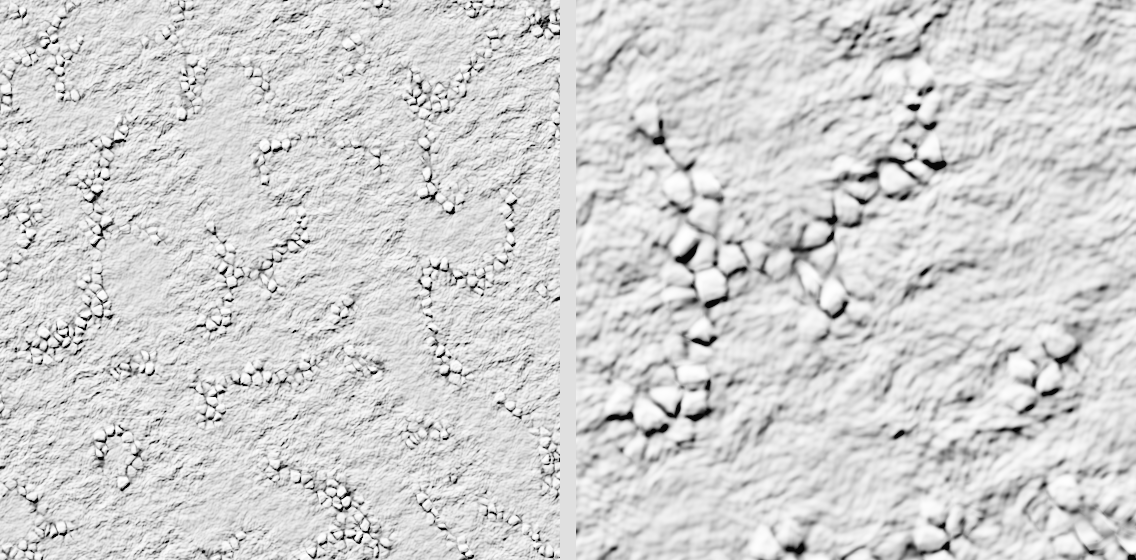
Left, the full canvas; right, a detail of the centre.
A three.js fragment shader for this texture map:

```glsl
// Pale rough stone relief with diagonal grain and winding chains of angular pebbles.
varying vec2 vUv;

vec2 hash2(vec2 p) {
  vec3 q = fract(vec3(p.xyx) * vec3(0.1031, 0.1030, 0.0973));
  q += dot(q, q.yzx + 33.33);
  return fract((q.xx + q.yz) * q.zy);
}

float slopeAt(vec2 cell, vec2 offset) {
  float angle = 6.2832 * hash2(cell + 71.0).x;
  return dot(vec2(cos(angle), sin(angle)), offset);
}

// Gradient noise, roughly -0.7 to 0.7
float noise(vec2 p) {
  vec2 i = floor(p), f = fract(p);
  vec2 u = f * f * f * (f * (f * 6.0 - 15.0) + 10.0);
  vec2 r = vec2(1.0, 0.0);
  return mix(mix(slopeAt(i, f), slopeAt(i + r, f - r), u.x),
             mix(slopeAt(i + r.yx, f - r.yx), slopeAt(i + 1.0, f - 1.0), u.x), u.y);
}

// Grain stretched along a rising diagonal
float groundHeight(vec2 p) {
  p += 0.006 * vec2(noise(p * 25.0 + 4.0), noise(p * 25.0 + 57.0));
  vec2 q = vec2(dot(p, vec2(0.82, 0.57)) * 20.0, dot(p, vec2(-0.57, 0.82)) * 30.0);
  float height = 0.0, amp = 0.75;
  for (int i = 0; i < 4; i++) {
    height += amp * noise(q + 20.0);
    q = mat2(0.97, 0.24, -0.24, 0.97) * q * 2.03 + 17.0;
    amp *= 0.64;
  }
  return height;
}

float patchField(vec2 p) {
  return noise(p * 6.0 + 11.0) + 0.3 * noise(p * 13.0 + 40.0);
}

// Broken contour bands where pebbles gather
float chainMask(vec2 p) {
  float band = 1.0 - smoothstep(0.05, 0.17, abs(patchField(p) - 0.04));
  return band * smoothstep(-0.22, 0.1, noise(p * 8.0 + 83.0));
}

// Pebble height in x, gap between pebbles in y
vec2 pebbles(vec2 p) {
  vec2 q = p * 60.0 + 0.2 * vec2(noise(p * 70.0), noise(p * 70.0 + 31.0));
  vec2 base = floor(q), nearest = q;
  float first = 9.0, second = 9.0, size = 0.0;
  for (int y = -1; y <= 1; y++) {
    for (int x = -1; x <= 1; x++) {
      vec2 cell = base + vec2(float(x), float(y));
      vec2 center = cell + hash2(cell);
      float d = distance(q, center);
      if (d < first) {
        second = first;
        first = d;
        nearest = center;
        size = hash2(cell + 9.0).y;
      } else second = min(second, d);
    }
  }
  float body = smoothstep(0.0, 0.5, second - first) * (1.0 - smoothstep(0.45, 0.85, first));
  float strength = max(chainMask(nearest / 60.0), 0.12) * (0.25 + 0.75 * size);
  return vec2(strength * body, 1.0 - body);
}

void main() {
  vec2 p = vUv;
  vec2 toLight = vec2(-0.42, 0.91);

  // Slopes facing away from the light, softened in calm patches
  float calm = smoothstep(0.12, 0.35, patchField(p));
  float grain = groundHeight(p + toLight * 0.0026) - groundHeight(p - toLight * 0.0006);
  float unevenness = 0.9 + 0.5 * noise(p * 9.0 + 5.0);
  float shade = grain * 5.6 * unevenness * mix(1.0, 0.55, calm);

  // Raised pebbles with shadowed gaps
  float chain = chainMask(p);
  vec2 stone = pebbles(p);
  float stoneSlope = pebbles(p + toLight * 0.004).x - pebbles(p - toLight * 0.004).x;
  float gap = stone.y * stone.y * chain * (0.8 + 0.9 * noise(p * 30.0 + 3.0));
  shade *= 1.0 - 0.5 * chain;
  shade += 2.3 * stoneSlope + 1.3 * gap - 1.5 * stone.x;

  // Compressed highlights and long dark tail
  float tone = 1.0 - 0.148 * exp(shade);
  gl_FragColor = vec4(vec3(clamp(tone, 0.03, 1.0)), 1.0);
}
```
